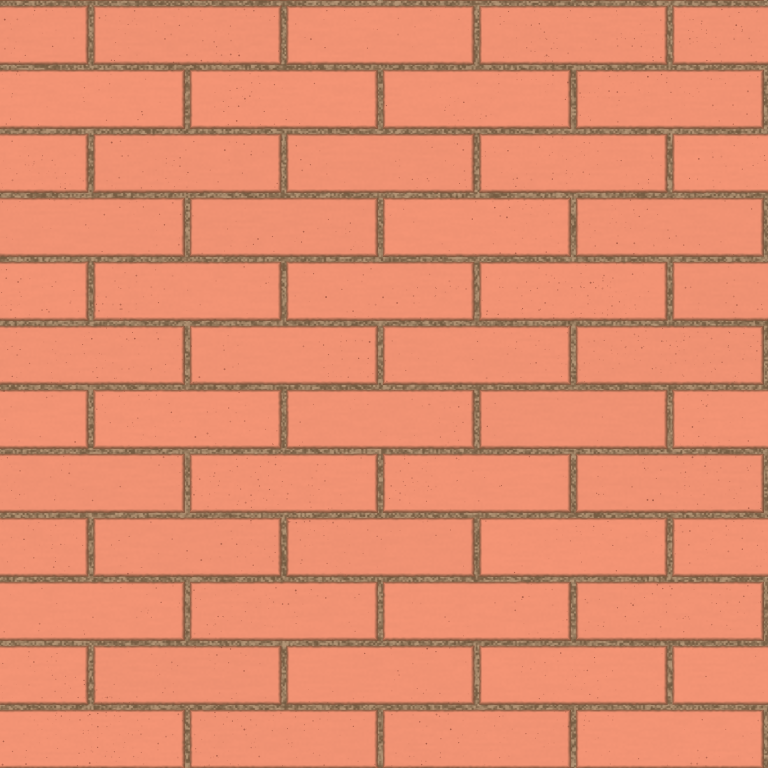
Write a three.js fragment shader that draws this texture.

```glsl
// Running-bond wall of smooth salmon bricks with thin, sandy mortar joints.
// Each point is folded into one brick cell; its distances to the joints give
// the bevel and mortar, while hashed noise adds grain, wear and small pits.

varying vec2 vUv;

const vec2 PITCH = vec2(0.2513, 0.083333);   // brick plus joint
const vec2 ORIGIN = vec2(-0.0072, -0.0043);  // lower left joint crossing
const float JOINT_HALF = 0.0032;
const float SOFT = 0.0009;
const float LIT_BEVEL = 0.0073;              // end of top and left bevels
const float SHADE_BEVEL = 0.0088;            // end of bottom and right bevels

const vec3 CLAY = vec3(0.945, 0.573, 0.452);
const vec3 BEVEL = vec3(0.50, 0.335, 0.24);
const vec3 PIT = vec3(0.62, 0.33, 0.25);
const vec3 MORTAR_DARK = vec3(0.46, 0.36, 0.26);
const vec3 MORTAR_LIGHT = vec3(0.70, 0.58, 0.46);

float hash(vec2 p) {
  vec3 q = fract(vec3(p.xyx) * 0.1031);
  q += dot(q, q.yzx + 33.33);
  return fract((q.x + q.y) * q.z);
}

float noise(vec2 p) {
  vec2 i = floor(p);
  vec2 f = fract(p);
  f = f * f * (3.0 - 2.0 * f);
  float low = mix(hash(i), hash(i + vec2(1.0, 0.0)), f.x);
  float high = mix(hash(i + vec2(0.0, 1.0)), hash(i + vec2(1.0, 1.0)), f.x);
  return mix(low, high, f.y);
}

// One possible pit per grid cell, gathered into loose clusters.
float pits(vec2 p, float density, float radius, float chance) {
  vec2 id = floor(p * density);
  vec2 centre = 0.25 + 0.5 * vec2(hash(id + 17.0), hash(id + 53.0));
  vec2 offset = (fract(p * density) - centre) / density;
  float cluster = smoothstep(0.35, 0.85, noise(p * 13.0 + 7.0));
  float present = step(hash(id + 91.0), chance * (0.25 + 2.0 * cluster));
  float depth = mix(0.15, 0.85, pow(hash(id + 29.0), 2.0));
  float size = radius * mix(0.6, 1.2, hash(id + 71.0));
  return present * depth * (1.0 - smoothstep(size - SOFT, size + SOFT, length(offset)));
}

// Strength of an edge darkening that fades from the joint to its end.
float bevel(float dist, float end) {
  return 1.0 - smoothstep(JOINT_HALF, end, dist);
}

vec3 brickFace(vec2 p, vec2 id) {
  float tone = 1.0 + 0.014 * (hash(id + 5.0) - 0.5);
  float streak = noise(p * vec2(45.0, 260.0)) - 0.5;
  float grain = noise(p * 330.0) - 0.5;
  vec3 color = CLAY * (tone + 0.016 * streak + 0.014 * grain);
  float wear = max(pits(p, 105.0, 0.0010, 0.10), pits(p + 3.7, 170.0, 0.0007, 0.07));
  return mix(color, PIT, wear);
}

vec3 mortar(vec2 p) {
  float sand = 0.65 * noise(p * 390.0) + 0.35 * noise(p * 210.0 + 40.0);
  return mix(MORTAR_DARK, MORTAR_LIGHT, smoothstep(0.1, 0.9, sand));
}

void main() {
  // Brick cell, with odd courses shifted by half a brick
  vec2 grid = (vUv - ORIGIN) / PITCH;
  float course = floor(grid.y);
  grid.x += 0.5 * mod(course, 2.0);
  vec2 id = vec2(floor(grid.x), course);
  vec2 low = fract(grid) * PITCH;
  vec2 high = PITCH - low;

  // Slightly ragged distance to the nearest joint centre
  float ragged = 0.0007 * (noise(vUv * 240.0 + 11.0) - 0.5);
  float litSide = min(low.x, high.y) + ragged;
  float shadeSide = min(high.x, low.y) + ragged;
  float nearest = min(litSide, shadeSide);

  // Brick with soft bevels, lit from the upper left
  float shade = max(0.85 * bevel(litSide, LIT_BEVEL), bevel(shadeSide, SHADE_BEVEL));
  float roughness = 0.9 + 0.2 * noise(vUv * 300.0 + 23.0);
  vec3 brick = mix(brickFace(vUv, id), BEVEL, min(shade * roughness, 1.0));

  float brickMask = smoothstep(JOINT_HALF - SOFT, JOINT_HALF + SOFT, nearest);
  gl_FragColor = vec4(mix(mortar(vUv), brick, brickMask), 1.0);
}
```
